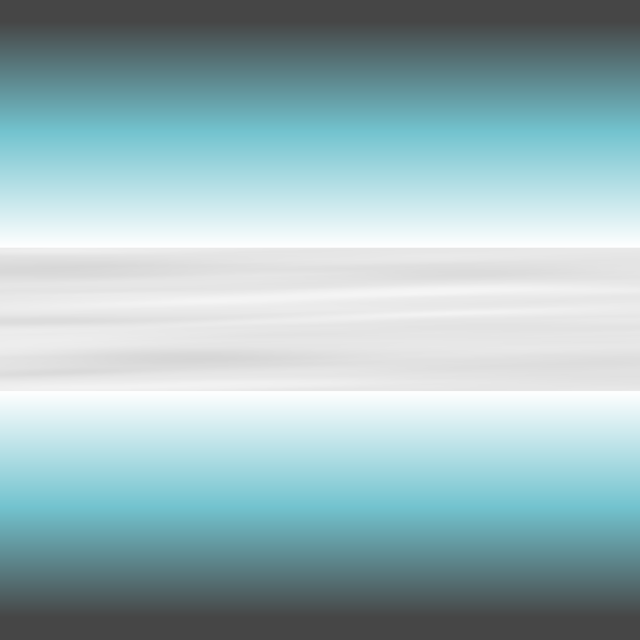
Give the GLSL for this background, as a Shadertoy shader.

```glsl
const vec3 DARK = vec3(0.275);
const vec3 TEAL = vec3(0.45, 0.765, 0.81);
const vec3 WHITE = vec3(1.0);
const float CENTER_Y = 0.501;
const float BAND_HALF = 0.112;    // distances from the center line
const float TEAL_DIST = 0.293;
const float DARK_DIST = 0.465;
const float BAND_GREY = 0.907;
const vec2 GRAIN_SCALE = vec2(2.2, 55.0);
const float GRAIN_SLOPE = 0.02;
const float GRAIN_AMOUNT = 0.065;

float hash(vec2 cell) {
    vec3 q = fract(vec3(cell.xyx) * vec3(0.1031, 0.1030, 0.0973));
    q += dot(q, q.yzx + 33.33);
    return fract((q.x + q.y) * q.z);
}

float valueNoise(vec2 p) {
    vec2 cell = floor(p);
    vec2 f = fract(p);
    f = f * f * (3.0 - 2.0 * f);
    float low = mix(hash(cell), hash(cell + vec2(1, 0)), f.x);
    float high = mix(hash(cell + vec2(0, 1)), hash(cell + vec2(1, 1)), f.x);
    return mix(low, high, f.y);
}

// Layered noise centered on zero
float grain(vec2 p) {
    float sum = 0.0;
    float weight = 0.5;
    for (int i = 0; i < 4; i++) {
        sum += weight * (valueNoise(p) - 0.5);
        p = p * vec2(1.7, 1.9) + vec2(17.3, 9.1);
        weight *= 0.5;
    }
    return sum;
}

// Soft, tilted elliptical brush stroke
float streak(vec2 p, vec2 center, vec2 radius, float slope) {
    vec2 d = p - center;
    d.y -= slope * d.x;
    d /= radius;
    return exp(-dot(d, d));
}

float brushedGrey(vec2 p) {
    vec2 sheared = vec2(p.x, p.y - GRAIN_SLOPE * p.x);
    float grey = BAND_GREY + GRAIN_AMOUNT * grain(sheared * GRAIN_SCALE);

    // Shadow strokes
    grey -= 0.065 * streak(p, vec2(0.08, 0.580), vec2(0.38, 0.014), 0.0);
    grey -= 0.040 * streak(p, vec2(0.72, 0.574), vec2(0.28, 0.016), -0.01);
    grey -= 0.040 * streak(p, vec2(0.06, 0.498), vec2(0.25, 0.008), 0.01);
    grey -= 0.060 * streak(p, vec2(0.28, 0.441), vec2(0.26, 0.016), -0.01);
    grey -= 0.040 * streak(p, vec2(0.08, 0.416), vec2(0.16, 0.007), 0.03);
    grey -= 0.025 * streak(p, vec2(0.92, 0.430), vec2(0.30, 0.030), 0.0);

    // Light strokes
    grey += 0.045 * streak(p, vec2(0.42, 0.534), vec2(0.48, 0.010), 0.045);
    grey += 0.035 * streak(p, vec2(0.85, 0.546), vec2(0.28, 0.009), 0.005);
    grey += 0.035 * streak(p, vec2(0.60, 0.506), vec2(0.36, 0.006), 0.04);
    grey += 0.045 * streak(p, vec2(0.30, 0.398), vec2(0.34, 0.011), 0.01);
    grey += 0.040 * streak(p, vec2(0.08, 0.608), vec2(0.24, 0.007), 0.01);
    grey += 0.025 * streak(p, vec2(0.02, 0.458), vec2(0.20, 0.018), 0.0);
    return clamp(grey, 0.82, 0.97);
}

void mainImage(out vec4 fragColor, in vec2 fragCoord) {
    vec2 uv = fragCoord / iResolution.xy;
    float dist = abs(uv.y - CENTER_Y);

    // Mirrored gradient: white to teal to dark
    float toTeal = clamp((dist - BAND_HALF) / (TEAL_DIST - BAND_HALF), 0.0, 1.0);
    float toDark = clamp((dist - TEAL_DIST) / (DARK_DIST - TEAL_DIST), 0.0, 1.0);
    vec3 color = mix(mix(WHITE, TEAL, toTeal), DARK, toDark);

    // Brushed central band
    float edge = 0.75 / iResolution.y;
    float band = 1.0 - smoothstep(BAND_HALF - edge, BAND_HALF + edge, dist);
    color = mix(color, vec3(brushedGrey(uv)), band);

    fragColor = vec4(color, 1.0);
}
```
